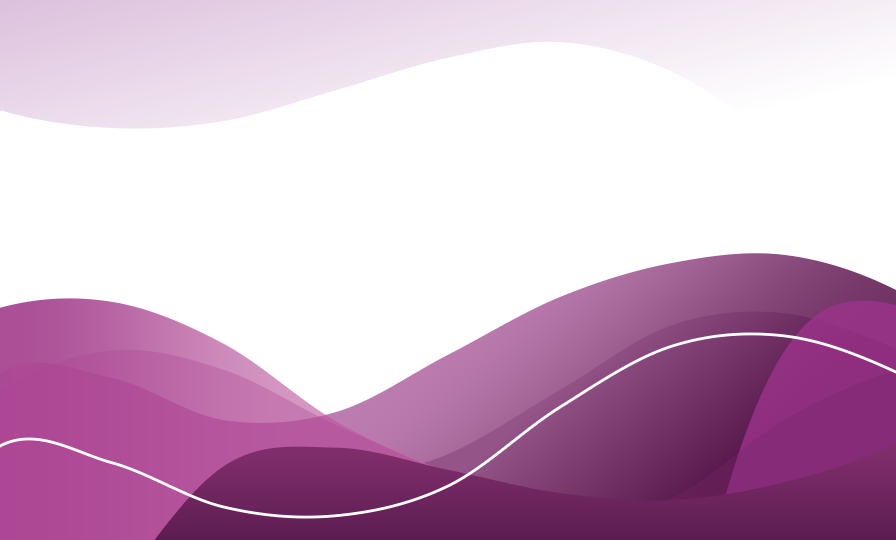
Give the GLSL for this background, as a Shadertoy shader.

```glsl
// Layered purple waves with a thin white ribbon under a pale lavender sweep.

#define RIBBON_HALF_WIDTH 0.0026
#define LAVENDER vec3(0.865, 0.755, 0.865)
#define ORCHID vec3(0.67, 0.31, 0.59)
#define BLUSH vec3(0.83, 0.59, 0.76)
#define MAGENTA vec3(0.68, 0.27, 0.58)
#define MAUVE vec3(0.735, 0.485, 0.685)
#define PLUM vec3(0.44, 0.20, 0.39)
#define DUSK vec3(0.58, 0.33, 0.53)
#define NIGHT vec3(0.35, 0.10, 0.30)
#define VIOLET vec3(0.62, 0.20, 0.55)

// Crest heights at every eighth of the width, plus one beyond each side.
const float SKY[11] = float[11](0.885, 0.796, 0.763, 0.776, 0.833, 0.893, 0.922, 0.867, 0.728, 0.565, 0.4);
const float LEFT_HILL[11] = float[11](0.328, 0.430, 0.441, 0.363, 0.220, 0.124, 0.05, 0.0, 0.0, 0.0, -0.05);
const float LEFT_FOLD[11] = float[11](0.09, 0.276, 0.351, 0.315, 0.213, 0.126, 0.065, 0.0, 0.0, 0.0, 0.0);
const float MAIN_WAVE[11] = float[11](0.052, 0.309, 0.300, 0.222, 0.237, 0.343, 0.450, 0.513, 0.528, 0.463, 0.320);
const float INNER_WAVE[11] = float[11](-0.05, -0.05, -0.05, 0.0, 0.10, 0.159, 0.278, 0.398, 0.420, 0.354, 0.25);
const float RIGHT_FOLD[11] = float[11](0.0, 0.0, 0.0, 0.0, 0.0, 0.0, 0.043, 0.078, 0.222, 0.315, 0.35);
const float FRONT_HILL[11] = float[11](-0.8, -0.391, -0.104, 0.137, 0.171, 0.130, 0.087, 0.074, 0.107, 0.178, 0.30);
const float RIBBON[11] = float[11](-0.074, 0.174, 0.143, 0.061, 0.045, 0.100, 0.246, 0.359, 0.378, 0.311, 0.187);

// Smooth Catmull-Rom curve through the crest heights.
float curve(float h[11], float x) {
    float s = clamp(x, 0.0, 0.9999) * 8.0;
    int i = int(s);
    float t = s - float(i);
    float a = h[i], b = h[i + 1], c = h[i + 2], d = h[i + 3];
    return b + 0.5 * t * (c - a + t * (2.0 * a - 5.0 * b + 4.0 * c - d
             + t * (3.0 * (b - c) + d - a)));
}

// Signed field to approximate distance in pixels.
float pixelDistance(float field) {
    return field / max(length(vec2(dFdx(field), dFdy(field))), 1e-5);
}

float coverage(float field) {
    return clamp(0.5 + pixelDistance(field), 0.0, 1.0);
}

// Steep-sided sail that rises at the right.
float sailHeight(float x) {
    float rise = pow(max(0.966 - x, 0.0) / 0.156, 2.48);
    float fall = max(x - 0.966, 0.0);
    return 0.443 - 0.359 * rise - 7.5 * fall * fall;
}

void mainImage(out vec4 fragColor, in vec2 fragCoord) {
    vec2 p = fragCoord / iResolution.xy;

    // Coverage of each layer
    float sky = coverage(p.y - curve(SKY, p.x));
    float leftHill = coverage(curve(LEFT_HILL, p.x) - p.y);
    float leftFold = coverage(curve(LEFT_FOLD, p.x) - p.y);
    float mainWave = coverage(curve(MAIN_WAVE, p.x) - p.y);
    float innerWave = coverage(curve(INNER_WAVE, p.x) - p.y);
    float rightFold = coverage(curve(RIGHT_FOLD, p.x) - p.y);
    float frontHill = coverage(curve(FRONT_HILL, p.x) - p.y);
    float sail = coverage(sailHeight(p.x) - p.y);

    // Lavender sweep fading toward the lower right
    float fade = clamp(0.73 * p.x + 1.84 * (1.0 - p.y), 0.0, 1.0);
    vec3 col = mix(vec3(1.0), mix(LAVENDER, vec3(1.0), fade), sky);

    // Main wave and its darker inner wave
    float shade = 1.5 * (p.x - 0.5) + 0.5 - p.y;
    vec3 waveColor = mix(MAUVE, PLUM, smoothstep(0.1, 0.85, shade));
    vec3 innerColor = mix(DUSK, NIGHT, clamp((shade - 0.4) / 0.43, 0.0, 1.0));
    col = mix(col, waveColor, mainWave);
    col = mix(col, innerColor, innerWave);

    // Sail and fold at the right
    col = mix(col, VIOLET, 0.78 * sail);
    col = mix(col, vec3(0.46, 0.15, 0.41), 0.35 * rightFold);

    // Left hill with translucent folds
    vec3 hillColor = mix(ORCHID, BLUSH, smoothstep(0.0, 0.34, p.x));
    col = mix(col, hillColor, leftHill);
    col = mix(col, MAGENTA, 0.35 * leftFold * leftHill);
    col = mix(col, MAGENTA, 0.62 * mainWave * leftHill);

    // Front hill darkening to the base
    vec3 frontColor = mix(vec3(0.36, 0.11, 0.32), vec3(0.50, 0.18, 0.42), clamp(p.y / 0.16, 0.0, 1.0));
    col = mix(col, frontColor, frontHill);

    // White ribbon
    float ribbonGap = abs(pixelDistance(p.y - curve(RIBBON, p.x)));
    float ribbon = clamp(0.5 + RIBBON_HALF_WIDTH * iResolution.y - ribbonGap, 0.0, 1.0);
    col = mix(col, vec3(1.0), ribbon);

    fragColor = vec4(col, 1.0);
}
```
